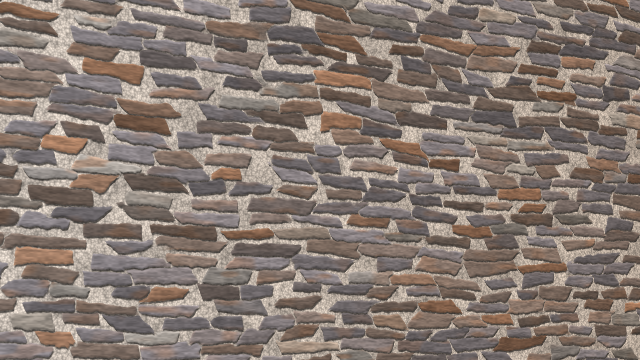
Give the GLSL for this texture, as a Shadertoy shader.

```glsl
// A receding wall of flat slate stones bedded in coarse pale mortar.
#define COURSE 0.046
#define STONE_LENGTH 0.20
#define JOINT 0.0022
#define RECEDE 0.17
#define EYE_LEVEL 0.14
#define SHADOW_DROP 0.0065
#define MORTAR vec3(0.76, 0.72, 0.68)
#define SLATE vec3(0.47, 0.45, 0.465)
#define BROWN vec3(0.48, 0.42, 0.385)
#define RUST vec3(0.56, 0.42, 0.33)
#define PALE vec3(0.60, 0.58, 0.55)

vec2 hash2(vec2 p) {
    vec3 q = fract(p.xyx * vec3(0.1031, 0.1030, 0.0973));
    q += dot(q, q.yzx + 33.33);
    return fract((q.xx + q.yz) * q.zy);
}

float noise(vec2 p) {
    vec2 i = floor(p), f = fract(p);
    f = f * f * (3.0 - 2.0 * f);
    float low = mix(hash2(i).x, hash2(i + vec2(1, 0)).x, f.x);
    float high = mix(hash2(i + vec2(0, 1)).x, hash2(i + vec2(1, 1)).x, f.x);
    return mix(low, high, f.y);
}

// Cellular noise: distance to the nearest scattered grain
float grains(vec2 p) {
    vec2 cell = floor(p);
    float nearest = 2.0;
    for (int j = -1; j <= 1; j++)
        for (int i = -1; i <= 1; i++) {
            vec2 c = cell + vec2(i, j);
            nearest = min(nearest, length(c + hash2(c) - p));
        }
    return nearest;
}

// Skewed, tapered slab around its own centre
float slab(vec2 q, vec2 halfSize, vec2 shape) {
    q.y += q.x * (shape.x - 0.5) * 0.13;
    q.x += q.y * (shape.y - 0.5) * 2.4;
    float along = clamp(q.x / halfSize.x, -1.0, 1.0);
    halfSize.y *= 1.0 + along * (fract(shape.x * 7.3) - 0.5) * 0.7;
    float corner = 0.004;
    vec2 d = abs(q) - halfSize + corner;
    return length(max(d, 0.0)) + min(max(d.x, d.y), 0.0) - corner;
}

// Signed distance to the nearest stone in x, its cell in yz
vec3 wall(vec2 p) {
    p.y += 0.006 * sin(p.x * 5.3 + 1.0) + 0.003 * sin(p.x * 13.0 + p.y * 9.0);
    p += 0.007 * (vec2(noise(p * 38.0), noise(p * 38.0 + 50.0)) - 0.5);
    p += 0.003 * (vec2(noise(p * 130.0), noise(p * 130.0 + 90.0)) - 0.5);
    float first = 1.0, second = 1.0;
    vec2 id = vec2(0.0);
    for (int j = -1; j <= 1; j++) {
        float row = floor(p.y / COURSE) + float(j);
        vec2 rowRandom = hash2(vec2(row, 71.0));
        float pitch = STONE_LENGTH * mix(0.75, 1.25, rowRandom.x);
        float column = floor(p.x / pitch + rowRandom.y);
        for (int i = -1; i <= 1; i++) {
            vec2 cell = vec2(column + float(i), row);
            vec2 place = hash2(cell + 13.0) - 0.5;
            vec2 size = hash2(cell + 37.0);
            vec2 centre = vec2((cell.x + 0.5 + place.x * 0.4 - rowRandom.y) * pitch,
                               (row + 0.5 + place.y * 0.4) * COURSE);
            vec2 halfSize = vec2(pitch * mix(0.32, 0.56, size.x),
                                 COURSE * mix(0.28, 0.54, size.y));
            float d = slab(p - centre, halfSize, hash2(cell + 59.0));
            if (d < first) {
                second = first;
                first = d;
                id = cell;
            } else second = min(second, d);
        }
    }
    return vec3(max(first, 0.5 * (first - second) + JOINT), id);
}

vec3 stoneColour(vec2 p, vec2 id) {
    vec2 kind = hash2(id + 5.0), tone = hash2(id + 83.0);
    vec3 colour = mix(SLATE, BROWN, smoothstep(0.35, 0.6, kind.x));
    colour = mix(colour, RUST, smoothstep(0.8, 0.97, kind.x));
    colour = mix(colour, PALE, 0.8 * smoothstep(0.88, 0.96, kind.y));
    // Rust stains and cleft layers run along the stone
    float stain = noise(p * vec2(14.0, 45.0) + id * 7.0);
    colour = mix(colour, RUST, 0.6 * tone.y * smoothstep(0.5, 0.85, stain));
    float layers = 0.6 * noise(p * vec2(28.0, 150.0) + id) + 0.4 * noise(p * vec2(90.0, 260.0));
    return colour * mix(0.76, 1.16, tone.x) * (0.78 + 0.44 * layers);
}

vec3 mortarColour(vec2 p) {
    float grit = 1.28 - 0.32 * grains(p * 62.0) - 0.34 * grains(p * 140.0);
    return MORTAR * grit * mix(0.86, 1.08, noise(p * 17.0));
}

void mainImage(out vec4 fragColor, in vec2 fragCoord) {
    // Perspective: courses converge towards the right
    vec2 uv = fragCoord / iResolution.y;
    float depth = 1.0 - RECEDE * uv.x;
    vec2 p = vec2(uv.x, uv.y - EYE_LEVEL) / depth + vec2(2.0, 3.0);
    float blur = 0.8 / (iResolution.y * depth);

    vec3 stone = wall(p);
    float above = wall(p + vec2(-0.002, SHADOW_DROP)).x;

    // Light from above: bright upper rims, shaded undersides
    float rim = smoothstep(-0.009, 0.0, stone.x);
    float facing = clamp((above - stone.x) / SHADOW_DROP, -1.0, 1.0);
    vec3 face = stoneColour(p, stone.yz) * (1.0 + 0.24 * rim * facing);
    float shadow = smoothstep(0.002, -0.004, above);
    vec3 bed = mortarColour(p) * (1.0 - 0.58 * shadow);

    vec3 colour = mix(bed, face, smoothstep(blur, -blur, stone.x));
    float across = fragCoord.x / iResolution.x;
    colour *= mix(vec3(1.05), vec3(0.94, 0.91, 0.88), across);
    fragColor = vec4(colour, 1.0);
}
```
